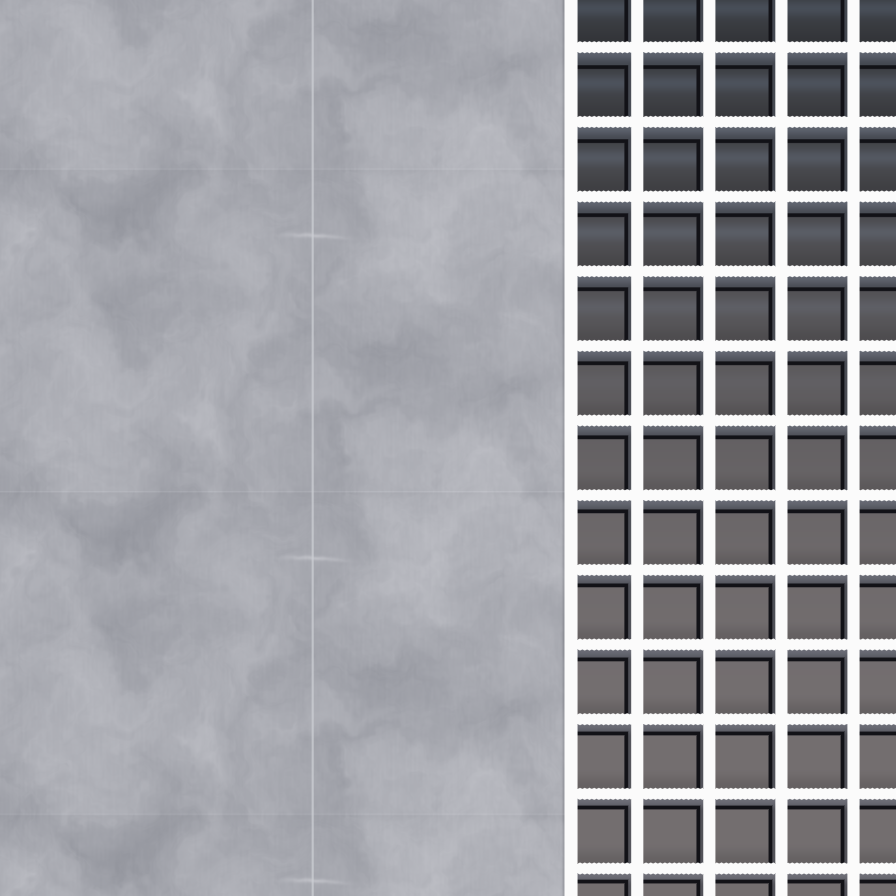
A Shadertoy shader for this texture:

```glsl
float hash(vec2 p) {
    vec3 q = fract(p.xyx * vec3(0.1031, 0.1030, 0.0973));
    q += dot(q, q.yzx + 33.33);
    return fract((q.x + q.y) * q.z);
}

// Value noise that repeats vertically every 'rows' lattice cells
float noise(vec2 p, float rows) {
    vec2 i = floor(p), f = fract(p);
    f = f * f * (3.0 - 2.0 * f);
    float y0 = mod(i.y, rows), y1 = mod(i.y + 1.0, rows);
    return mix(mix(hash(vec2(i.x, y0)), hash(vec2(i.x + 1.0, y0)), f.x),
               mix(hash(vec2(i.x, y1)), hash(vec2(i.x + 1.0, y1)), f.x), f.y);
}

float fbm(vec2 p, float rows) {
    float sum = 0.0, amp = 0.5;
    for (int k = 0; k < 5; k++) {
        sum += amp * (noise(p * rows + float(k) * vec2(17.0, 0.0), rows) - 0.5);
        rows *= 2.0;
        amp *= 0.56;
    }
    return sum;
}

float band(float d, float halfWidth, float aa) {
    return 1.0 - smoothstep(halfWidth - aa, halfWidth + aa, abs(d));
}

vec3 concrete(vec2 p, float aa) {
    // Cloud stains: tile position, radius, brightness
    const vec4 stains[11] = vec4[11](
        vec4(0.34, 0.10, 0.17, -0.065), vec4(0.37, 0.40, 0.15, -0.050),
        vec4(0.88, 0.52, 0.08, -0.040), vec4(0.34, 0.95, 0.12, 0.035),
        vec4(0.60, 0.78, 0.10, 0.035), vec4(1.52, 0.71, 0.13, -0.060),
        vec4(1.22, 0.57, 0.16, -0.045), vec4(1.04, 0.83, 0.10, -0.045),
        vec4(1.57, 0.60, 0.10, 0.035), vec4(1.30, 0.90, 0.18, 0.030),
        vec4(1.35, 0.25, 0.30, 0.020));
    vec2 tile = vec2(p.x, p.y - 0.189) / 0.36;
    vec2 warp = vec2(fbm(tile + vec2(3.0, 0.0), 5.0), fbm(tile + vec2(9.0, 0.0), 5.0));
    float shade = 0.13 * fbm(tile + 0.25 * warp, 4.0)
                + 0.05 * fbm(tile + 0.4 * warp + vec2(5.0, 0.0), 14.0);
    for (int k = 0; k < 11; k++) {
        vec2 d = tile + 0.3 * warp - stains[k].xy;
        d.y -= round(d.y);
        d.y *= 1.25;
        shade += stains[k].w * exp(-dot(d, d) / (stains[k].z * stains[k].z));
    }

    // Pale scratch and fine vertical grain
    vec2 s = tile - vec2(0.97, 0.217) + 0.04 * warp;
    s.y -= round(s.y);
    shade += 0.09 * exp(-s.x * s.x / 0.006 - s.y * s.y / 0.00005);
    shade += 0.012 * (noise(tile * vec2(150.0, 24.0), 24.0) - 0.5);

    vec3 col = vec3(0.668, 0.674, 0.702) + shade * vec3(1.0, 0.98, 0.94);

    // Tile joints
    float jointY = (tile.y - round(tile.y)) * 0.36;
    col += 0.035 * band(jointY, 0.0008, aa);
    col -= 0.022 * step(0.0, jointY) * exp(-jointY / 0.006);
    col = mix(col, vec3(0.80, 0.81, 0.83), 0.75 * band(p.x - 0.349, 0.0012, aa));
    return col - 0.10 * smoothstep(0.626, 0.630, p.x);
}

vec3 lattice(vec2 p, float aa) {
    vec2 pitch = vec2(0.08045, 0.08333);
    vec2 cell = mod(p - vec2(0.7112, 0.0527), pitch);
    float rowY = p.y - cell.y;

    // Recessed panel with a cool reflection in the upper rows
    vec3 panel = mix(vec3(0.21, 0.22, 0.24), vec3(0.45, 0.43, 0.435),
                     smoothstep(-0.1, 0.78, p.y));
    float glow = exp(-pow((cell.y - 0.040) / 0.010, 2.0));
    panel += vec3(0.06, 0.075, 0.095) * glow * (1.0 - smoothstep(0.15, 0.5, rowY));
    panel *= 1.0 - 0.12 * smoothstep(0.055, 0.077, cell.y);

    // Top and right reveals, outlined by a dark gap
    float lintel = mix(0.0205, 0.0122, clamp(rowY, 0.0, 1.0));
    float reveal = max(cell.x - 0.0703, lintel - cell.y);
    vec3 side = mix(vec3(0.31, 0.33, 0.37), vec3(0.38, 0.38, 0.41), p.y);
    side *= 0.85 + 0.3 * smoothstep(0.020, 0.006, cell.y);
    vec3 col = mix(panel, vec3(0.07, 0.07, 0.09), smoothstep(-0.0042 - aa, -0.0042 + aa, reveal));
    col = mix(col, side, smoothstep(-aa, aa, reveal));

    // White bars; the horizontal ones have finely toothed edges
    vec2 bar = min(cell, pitch - cell);
    float tooth = 0.0022 * abs(fract(p.x * 190.0) - 0.5);
    float d = min(bar.x - 0.0068, bar.y - 0.0056 - tooth);
    d = min(d, abs(p.x - 0.6374) - 0.0072);
    return mix(col, vec3(0.985), 1.0 - smoothstep(-aa, aa, d));
}

void mainImage(out vec4 fragColor, in vec2 fragCoord) {
    vec2 p = fragCoord / iResolution.xy;
    p.y = 1.0 - p.y;
    float aa = 0.8 / iResolution.y;
    vec3 col = mix(concrete(p, aa), lattice(p, aa), smoothstep(0.630 - aa, 0.630 + aa, p.x));
    fragColor = vec4(col, 1.0);
}
```
